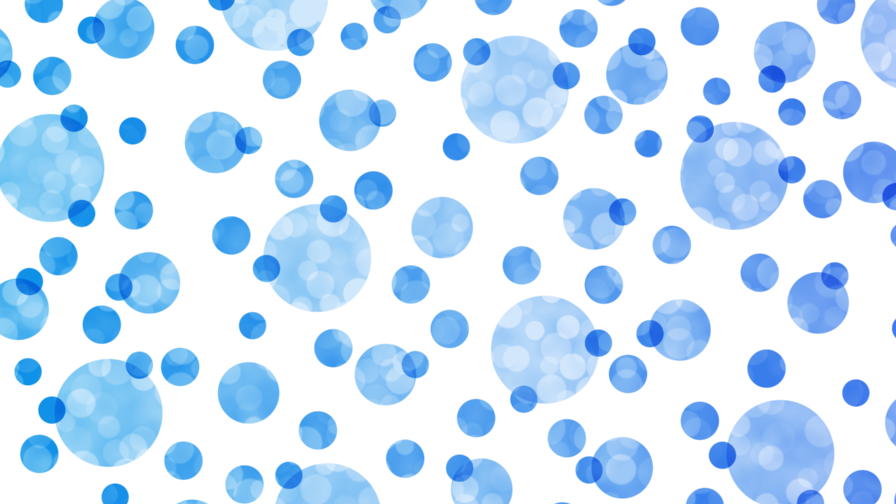
A Shadertoy shader for this pattern:

```glsl
const float SPACING = 0.167;        // distance between lattice sites
const float LATTICE_TURN = 0.37;
const float R_LARGE = 0.107, R_MEDIUM = 0.061, R_SMALL = 0.038, R_TINY = 0.027;
const float T_LARGE = 0.22, T_MEDIUM = 0.46, T_SMALL = 0.68, T_TINY = 0.84;
const float CLUSTER_JITTER = 0.032, SITE_JITTER = 0.015, CLUSTER_TURN = 0.2;
const float PUSH = 1.07;            // keeps neighbours clear of large discs
const float TINY_SHARE = 0.33, MEDIUM_RIDER_SHARE = 0.75;
const float BOKEH_CELL = 0.05;
const float BOKEH_GAIN = 0.3, CLOUD_GAIN = 0.34;
const vec3 PALE = vec3(0.82, 0.91, 0.985);
const vec3 MID  = vec3(0.50, 0.75, 0.95);
const vec3 DEEP = vec3(0.16, 0.54, 0.91);
const vec3 LEFT_SHIFT  = vec3(-0.08, 0.025, 0.0);
const vec3 RIGHT_SHIFT = vec3(0.07, -0.05, 0.01);
const float SIXTH_TURN = 1.0472;

vec2 hash2(vec2 p) {
    vec3 q = fract(p.xyx * vec3(0.1031, 0.1030, 0.0973));
    q += dot(q, q.yzx + 33.33);
    return fract((q.xx + q.yz) * q.zy);
}

float valueNoise(vec2 p) {
    vec2 i = floor(p), f = fract(p);
    f = f * f * (3.0 - 2.0 * f);
    return mix(mix(hash2(i).x, hash2(i + vec2(1, 0)).x, f.x),
               mix(hash2(i + vec2(0, 1)).x, hash2(i + vec2(1, 1)).x, f.x), f.y);
}

mat2 rotation(float a) {
    float c = cos(a), s = sin(a);
    return mat2(c, s, -s, c);
}

// Triangular lattice coordinates to plane
vec2 toPlane(vec2 v) { return vec2(v.x + 0.5 * v.y, 0.866 * v.y); }

// Soft overlapping light spots
float bokeh(vec2 p) {
    p /= BOKEH_CELL;
    vec2 cell = floor(p);
    float light = 0.0;
    for (int y = -1; y <= 1; y++)
    for (int x = -1; x <= 1; x++) {
        vec2 id = cell + vec2(x, y);
        vec2 centre = id + 0.5 + 0.8 * (hash2(id + 71.0) - 0.5);
        vec2 look = hash2(id + 19.0);
        float d = length(p - centre) - mix(0.35, 0.65, look.x);
        light += look.y * (1.0 - smoothstep(-0.06, 0.06, d));
    }
    return min(light, 1.5);
}

// Multiplicative tint of one disc, white outside it
vec3 disc(vec2 p, vec2 centre, float radius, float tone, vec2 seed, float across) {
    float pixel = 1.0 / iResolution.y;
    float d = length(p - centre) - radius;
    if (d > pixel) return vec3(1.0);
    vec2 q = p + seed * 7.0;
    float cloud = valueNoise(q * 16.0) * 0.65 + valueNoise(q * 37.0) * 0.35;
    tone += 0.2 * abs(2.0 * across - 1.0) - 0.05;
    tone += CLOUD_GAIN * (cloud - 0.5) + BOKEH_GAIN * (0.35 - bokeh(q));
    tone = clamp(tone, 0.0, 1.0);
    vec3 colour = mix(mix(PALE, MID, min(tone * 2.0, 1.0)), DEEP, max(tone * 2.0 - 1.0, 0.0));
    colour += mix(LEFT_SHIFT, RIGHT_SHIFT, across) * (0.3 + tone);
    return mix(vec3(1.0), colour, 1.0 - smoothstep(-pixel, pixel, d));
}

void mainImage(out vec4 fragColor, in vec2 fragCoord) {
    float across = fragCoord.x / iResolution.x;
    vec2 p = rotation(LATTICE_TURN) * (fragCoord / iResolution.y) + vec2(5.13, 6.27);

    // Nearest cluster in skewed coordinates
    float pitch = 3.0 * SPACING;
    float row = p.y / (0.866 * pitch);
    vec2 home = round(vec2(p.x / pitch - 0.5 * row, row));
    vec3 colour = vec3(1.0);

    for (int k = 0; k < 9; k++) {
        vec2 cluster = home + vec2(k % 3, k / 3) - 1.0;
        vec2 middle = toPlane(cluster) * pitch;
        vec2 shift = (hash2(cluster + 5.0) - 0.5) * 2.0 * CLUSTER_JITTER;
        float turn = (hash2(cluster + 41.0).x - 0.5) * 2.0 * CLUSTER_TURN;

        // One large disc, six small ones around it, two medium ones between
        for (int s = 0; s < 9; s++) {
            vec2 site = vec2(s % 3, s / 3) - 1.0;
            vec2 id = cluster * 3.0 + site;
            vec2 seed = hash2(id + 101.0), pick = hash2(id + 53.0);
            vec2 jitter = (hash2(id + 11.0) - 0.5) * 2.0 * SITE_JITTER;
            bool large = s == 4;
            bool medium = !large && site.x == site.y;
            vec2 centre = middle + toPlane(site) * SPACING + jitter;
            if (!medium)
                centre = middle + shift + rotation(turn) * toPlane(site) * SPACING * PUSH
                       + (large ? vec2(0.0) : jitter);

            bool tiny = pick.x < TINY_SHARE;
            float radius = large ? R_LARGE : medium ? R_MEDIUM : tiny ? R_TINY : R_SMALL;
            float tone = large ? T_LARGE : medium ? T_MEDIUM : tiny ? T_TINY : T_SMALL;
            colour *= disc(p, centre, radius, tone + 0.16 * (seed.x - 0.5), seed, across);

            // Tiny discs riding on the rim, aimed at gaps between neighbours
            int riders = large ? 2 : medium && pick.x < MEDIUM_RIDER_SHARE ? 1 : 0;
            for (int r = 0; r < riders; r++) {
                float slot = floor(pick.y * 6.0) + 0.5 + 2.0 * float(r);
                float angle = slot * SIXTH_TURN + turn + 0.3 * (seed.y - 0.5);
                vec2 rim = centre + radius * mix(0.95, 1.1, seed.x) * vec2(cos(angle), sin(angle));
                colour *= disc(p, rim, R_TINY, T_TINY - 0.08, seed.yx + float(r), across);
            }
        }
    }
    fragColor = vec4(colour, 1.0);
}
```
